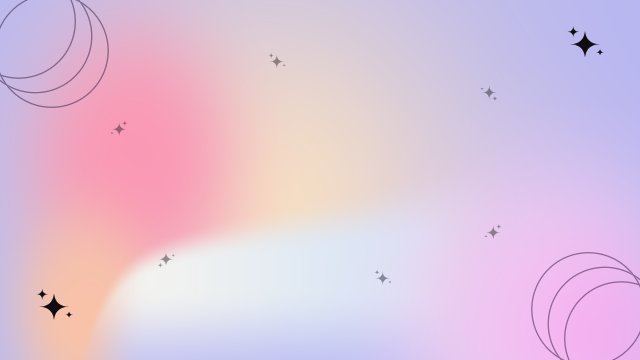
Reproduce this background procedurally as a WebGL 2 fragment shader.

```glsl
#version 300 es
precision highp float;
// A soft pastel gradient backdrop with outlined rings in two opposite corners
// and scattered four-pointed sparkles. Colour comes from layered soft blobs and
// one curved pale sheet; lengths are in canvas heights, origin lower left.

#define RING_RADIUS 0.157
#define RING_WIDTH 0.0036
#define RING_ALPHA 0.58
#define RING_START vec2(0.1435, 0.859)
#define RING_STEP vec2(-0.0457, 0.0405)
#define SPARKLE_RADIUS 0.044
#define FAINT_ALPHA 0.42

uniform vec2 u_resolution;
out vec4 fragColor;

const vec3 PERIWINKLE = vec3(0.71, 0.71, 0.95);
const vec3 PEACH = vec3(0.96, 0.87, 0.77);
const vec3 ROSE = vec3(0.98, 0.60, 0.71);
const vec3 APRICOT = vec3(0.97, 0.76, 0.66);
const vec3 CREAM = vec3(0.95, 0.95, 0.94);
const vec3 ICE = vec3(0.85, 0.90, 0.96);
const vec3 LILAC = vec3(0.945, 0.80, 0.95);
const vec3 ORCHID = vec3(0.96, 0.69, 0.94);
const vec3 PLUM = vec3(0.28, 0.17, 0.33);
const vec3 INK = vec3(0.06, 0.05, 0.07);

// Elliptical weight; a higher power gives a flatter core and firmer rim.
float blob(vec2 p, vec2 centre, vec2 radii, float power) {
    vec2 d = (p - centre) / radii;
    return exp(-pow(dot(d, d), power));
}

// Coverage of a shape from its signed distance.
float cover(float dist, float pixel) {
    return clamp(0.5 - dist / pixel, 0.0, 1.0);
}

// Pale sheet: a slowly rising upper edge that drops away at the left.
float sheetMask(vec2 p) {
    float edge = 0.2465 + 0.15 * p.x - 0.08 * exp((0.33 - p.x) / 0.08);
    float softness = 0.035 + 0.05 * p.x * p.x;
    float top = smoothstep(-softness, softness, edge - p.y);
    float left = smoothstep(0.18, 0.42, p.x);
    float right = 1.0 - smoothstep(1.10, 1.45, p.x);
    return top * left * right;
}

vec3 backdrop(vec2 p) {
    vec3 col = PERIWINKLE;
    col = mix(col, PEACH, blob(p, vec2(0.76, 0.42), vec2(0.62, 0.70), 1.0));
    col = mix(col, ROSE, blob(p, vec2(0.37, 0.55), vec2(0.29, 0.38), 1.5));
    col = mix(col, APRICOT, blob(p, vec2(0.24, 0.13), vec2(0.19, 0.28), 1.5));

    vec3 sheet = mix(CREAM, ICE, smoothstep(0.35, 1.15, p.x));
    float floorFade = 1.0 - smoothstep(-0.05, 0.20, p.y);
    sheet = mix(sheet, PERIWINKLE, 0.75 * floorFade);
    col = mix(col, sheet, sheetMask(p));

    vec3 bloom = mix(LILAC, ORCHID, blob(p, vec2(1.70, 0.07), vec2(0.30), 1.0));
    return mix(col, bloom, blob(p, vec2(1.53, 0.10), vec2(0.42, 0.46), 1.5));
}

// Three stepped circle outlines.
float rings(vec2 p, float pixel) {
    float mask = 0.0;
    for (int i = 0; i < 3; i++) {
        vec2 centre = RING_START + float(i) * RING_STEP;
        float dist = abs(length(p - centre) - RING_RADIUS) - 0.5 * RING_WIDTH;
        mask = max(mask, cover(dist, pixel));
    }
    return mask;
}

// Four-pointed star with concave sides.
float star(vec2 p, float radius, float pixel) {
    vec2 q = max(abs(p), 0.3 * pixel);
    vec2 root = sqrt(q);
    float dist = (root.x + root.y - sqrt(radius)) / length(0.5 / root);
    return cover(max(dist, max(q.x, q.y) - radius), pixel);
}

// A main star with two small companions.
float sparkle(vec2 p, vec2 size, float pixel) {
    vec2 q = p * sign(size);
    float r = SPARKLE_RADIUS * abs(size.x);
    float mask = star(q, r, pixel);
    mask = max(mask, star(q - r * vec2(-0.74, 0.79), 0.40 * r, pixel));
    return max(mask, star(q - r * vec2(0.95, -0.50), 0.27 * r, pixel));
}

void main() {
    float pixel = 1.0 / u_resolution.y;
    vec2 p = gl_FragCoord.xy * pixel;
    vec2 canvas = u_resolution * pixel;
    vec3 col = backdrop(p);

    // The second ring group is the first turned half way round.
    float ringMask = max(rings(p, pixel), rings(canvas - p, pixel));
    col = mix(col, PLUM, RING_ALPHA * ringMask);

    // Position in xy; size in zw, whose signs mirror the companions.
    vec4 sparkles[8] = vec4[8](
        vec4(1.625, 0.877, 1.0, 1.0), vec4(0.150, 0.148, 1.0, 1.0),
        vec4(0.769, 0.829, 0.48, 0.48), vec4(1.359, 0.743, -0.48, -0.48),
        vec4(0.331, 0.641, -0.48, 0.48), vec4(0.461, 0.280, 0.48, -0.48),
        vec4(1.370, 0.354, -0.48, 0.48), vec4(1.063, 0.227, 0.48, 0.48));
    for (int i = 0; i < 8; i++) {
        vec4 s = sparkles[i];
        float alpha = mix(FAINT_ALPHA, 1.0, step(0.9, abs(s.z)));
        col = mix(col, INK, alpha * sparkle(p - s.xy, s.zw, pixel));
    }
    fragColor = vec4(col, 1.0);
}
```
